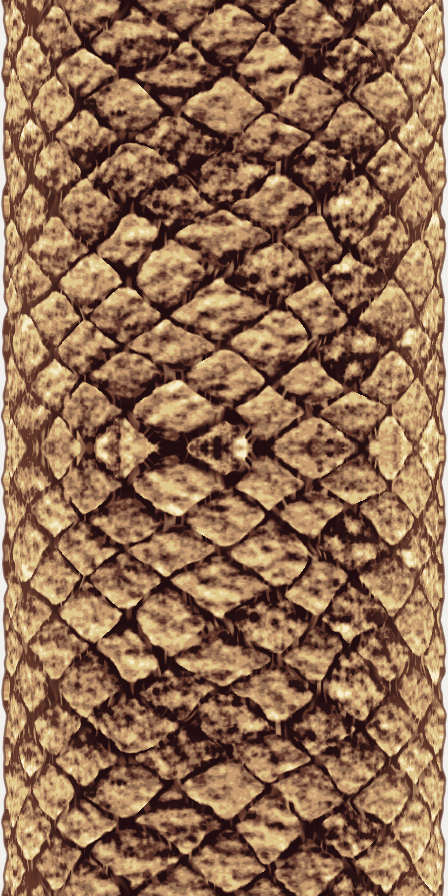
A WebGL 2 fragment shader for this texture:

```glsl
#version 300 es
precision highp float;
// Palm trunk: rough diamond leaf scales wrapped round a cylinder, mirrored about mid height.

#define SCALES_PER_WIDTH 4.6   // at the middle; foreshortening adds more toward the sides
#define ROWS_PER_HALF 6.5      // rows of diamonds from the mirror line to either end
#define TRUNK_RADIUS 0.978     // relative to half the canvas width
#define SCALE_SIZE 0.500       // half side of a scale, 0.5 closes the gaps
#define SIZE_SPREAD 0.06
#define WARP 0.055
#define ROUGH_EDGE 0.17
#define RELIEF 1.45
#define GRAIN 0.46
#define SIDE_LIGHT 0.34

uniform vec2 u_resolution;
out vec4 outColor;

const vec3 GAP = vec3(0.13, 0.05, 0.06);
const vec3 BARK = vec3(0.39, 0.22, 0.17);
const vec3 HUSK = vec3(0.59, 0.44, 0.33);
const vec3 TAN = vec3(0.79, 0.61, 0.44);
const vec3 CREAM = vec3(0.88, 0.78, 0.54);
const vec3 BACKDROP = vec3(0.95, 0.94, 0.93);

float hash(vec2 p) {
  vec3 q = fract(vec3(p.xyx) * 0.1031);
  q += dot(q, q.yzx + 33.33);
  return fract((q.x + q.y) * q.z);
}

float noise(vec2 p) {
  vec2 i = floor(p), f = fract(p);
  f = f * f * (3.0 - 2.0 * f);
  return mix(mix(hash(i), hash(i + vec2(1, 0)), f.x),
             mix(hash(i + vec2(0, 1)), hash(i + vec2(1, 1)), f.x), f.y);
}

float fbm(vec2 p) {
  float sum = 0.0, amp = 0.53;
  for (int i = 0; i < 4; i++) {
    sum += amp * noise(p);
    p = mat2(1.6, 1.2, -1.2, 1.6) * p + 17.3;
    amp *= 0.5;
  }
  return sum;
}

// Tone from 0 (deep gap) to 1 (sunlit) mapped to the bark colours
vec3 barkColor(float t) {
  vec3 c = mix(GAP, BARK, smoothstep(0.04, 0.28, t));
  c = mix(c, HUSK, smoothstep(0.28, 0.50, t));
  c = mix(c, TAN, smoothstep(0.50, 0.72, t));
  c = mix(c, CREAM, smoothstep(0.76, 0.96, t));
  return mix(c, vec3(0.97, 0.93, 0.80), smoothstep(1.02, 1.35, t));
}

// Dark hollows crossed by thin upright fibres
float fibreTone(vec2 s) {
  float sway = 0.05 * noise(s * 19.0);
  float strand = noise(vec2((s.x + sway) * 115.0, s.y * 30.0));
  return 0.03 + 0.75 * smoothstep(0.42, 0.95, strand) * noise(s * 25.0 + 4.0);
}

float barkTone(vec2 s) {
  // Bend the lattice, leaving the mirror line straight
  vec2 bend = vec2(noise(s * 6.5 + 31.0), noise(s * 6.5 + 57.0)) - 0.5;
  vec2 w = s + WARP * bend * vec2(1.0, smoothstep(0.0, 0.12, s.y));

  // Diamond cells: the lattice axes run along both diagonals
  vec2 p = w * vec2(SCALES_PER_WIDTH, ROWS_PER_HALF);
  vec2 q = vec2(p.x + p.y, p.x - p.y);
  vec2 id = floor(q + 0.5);
  vec2 f = q - id;
  float shade = hash(id + 40.0);
  float crumple = smoothstep(0.62, 0.85, hash(id + 71.0));

  // Sharp diamond with a frayed outline
  float rough = fbm(s * 30.0 + id * 3.0);
  vec2 a = pow(abs(f), vec2(8.0));
  float d = pow(a.x + a.y, 0.125) + ROUGH_EDGE * (1.0 + 0.5 * crumple) * (rough - 0.5);
  float size = SCALE_SIZE - SIZE_SPREAD * hash(id + 12.0) - 0.02 * crumple;
  float inside = size - d;
  float body = smoothstep(-0.015, 0.05, inside);

  // Wrinkles lit from the upper side, pits and fine grain
  vec2 k = s * mix(vec2(24.0, 38.0), vec2(30.0), crumple) + id * 5.0;
  float relief = fbm(k) - fbm(k + vec2(-0.20, 0.42));
  float grain = noise(s * 124.0) * 0.65 + noise(s * 67.0 + 9.0) * 0.35 - 0.5;
  float pit = smoothstep(0.70, 0.86, noise(s * 44.0 + 23.0));
  float up = f.x - f.y;
  float rim = 1.0 - smoothstep(0.03, 0.19, inside);

  float tone = 0.63 + 0.20 * (shade - 0.5) + 0.18 * up;
  tone += RELIEF * (1.0 + 0.5 * crumple) * relief + GRAIN * grain;
  tone += 0.13 * rim * smoothstep(-0.1, 0.4, up);
  tone -= 0.26 * rim * smoothstep(0.15, -0.4, up) + 0.24 * pit + 0.15 * crumple;
  return mix(fibreTone(s), max(tone, 0.08), body);
}

void main() {
  vec2 uv = gl_FragCoord.xy / u_resolution;
  float x = uv.x * 2.0 - 1.0;
  float v = abs(uv.y - 0.5) * 2.0;
  float side = abs(x);

  // Unroll the cylinder
  float u = 0.5 * asin(clamp(x / TRUNK_RADIUS, -0.985, 0.985));
  float tone = barkTone(vec2(u, v));
  float glow = smoothstep(0.52, 0.98, side);
  tone = mix(tone, tone * 0.75 + 0.14, glow) + SIDE_LIGHT * glow * (0.25 + 0.75 * tone);
  vec3 color = barkColor(tone);

  // Bumpy silhouette with a thin dark contour
  float bumps = 0.018 * abs(sin(3.14159 * v * ROWS_PER_HALF + step(0.0, x) * 1.57));
  float radius = TRUNK_RADIUS - 0.012 + bumps + 0.014 * (noise(vec2(v * 42.0, sign(x) * 7.0)) - 0.5);
  float pixel = 2.0 / u_resolution.x;
  float contour = 1.0 - smoothstep(0.002, 0.002 + 1.5 * pixel, abs(side - radius));
  color = mix(color, BACKDROP, smoothstep(-pixel, pixel, side - radius));
  color = mix(color, BARK, 0.7 * contour);
  outColor = vec4(color, 1.0);
}
```
